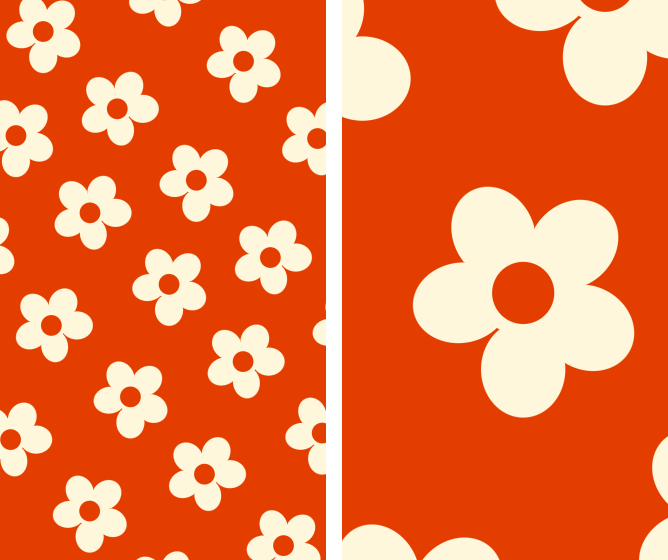
Left: the whole. Right: its middle third, enlarged.
Give the GLSL for this pattern, as a Shadertoy shader.

```glsl
const float PETALS = 5.0;

// Signed distance to an ellipse lying along x, approximate away from its edge
float ellipse(vec2 p, vec2 radii) {
    return (length(p / radii) - 1.0) * min(radii.x, radii.y);
}

// Five uneven petals, each a little shorter than the one before, with a round hole
float flower(vec2 p) {
    float d = length(p) - 0.026;
    for (float k = 0.0; k < PETALS; k++) {
        float angle = radians(-90.0 + 72.5 * k - 11.0 * step(0.5, k));
        vec2 axis = vec2(cos(angle), sin(angle));
        vec2 q = vec2(dot(p, axis), dot(p, vec2(-axis.y, axis.x)));
        q.x -= 0.0455 - 0.002 * k;
        d = min(d, ellipse(q, vec2(0.0287, 0.0251 - 0.0003 * k)));
    }
    return max(d, 0.0185 - length(p));
}

// Diagonal rows of flowers; every second flower is given a quarter turn
float flowerField(vec2 p) {
    float rowSlip[5] = float[5](0.0, -0.0156, 0.0044, 0.0041, 0.0);
    float d = 1.0;
    for (int row = 0; row < 5; row++) {
        vec2 rowStart = vec2(0.4349, 0.8906) - float(row) * vec2(0.0687, 0.2008)
                      + rowSlip[row] * vec2(1.0, -0.75) * vec2(1.0, -1.0);
        for (float pair = -1.0; pair <= 1.0; pair++) {
            vec2 upright = p - rowStart - pair * vec2(0.2734, -0.2656);
            vec2 turned = upright - vec2(0.1322, -0.1380);
            d = min(d, flower(upright));
            d = min(d, flower(vec2(turned.y, -turned.x)));
        }
    }
    return d;
}

void mainImage(out vec4 fragColor, in vec2 fragCoord) {
    vec2 p = fragCoord / iResolution.y;
    float edge = 0.7 / iResolution.y;
    float ink = 1.0 - smoothstep(-edge, edge, flowerField(p));

    vec3 orange = vec3(0.89, 0.24, 0.0);
    vec3 cream = vec3(1.0, 0.97, 0.86);
    fragColor = vec4(mix(orange, cream, ink), 1.0);
}
```
